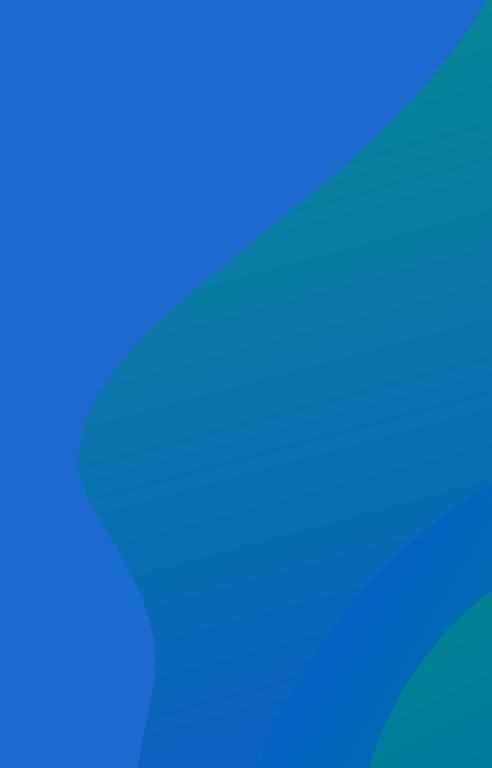
Reproduce this background procedurally as a Shadertoy shader.

```glsl
// Flat layered backdrop: a blue field, a flowing teal-to-blue wave and two
// discs rising from the lower right corner. The wave edge is a cubic Hermite
// curve x(y); every layer is a linear colour ramp cut by a signed distance.

const vec3 FIELD_BLUE = vec3(0.104, 0.414, 0.806);
const vec3 WAVE_TEAL  = vec3(0.032, 0.530, 0.588);
const vec3 WAVE_BLUE  = vec3(0.032, 0.384, 0.745);
const vec3 DISC_BLUE  = vec3(0.010, 0.380, 0.750);
const vec3 DISC_CYAN  = vec3(0.008, 0.412, 0.706);
const vec3 CORE_GREEN = vec3(0.000, 0.510, 0.573);
const vec3 CORE_CYAN  = vec3(0.000, 0.471, 0.627);

// Wave edge knots from bottom to top: height, x, slope dx/dy
const int KNOTS = 7;
const vec3 EDGE[KNOTS] = vec3[KNOTS](
    vec3(0.000, 0.180,  0.10),
    vec3(0.141, 0.202,  0.00),
    vec3(0.329, 0.126, -0.62),
    vec3(0.398, 0.102,  0.00),
    vec3(0.583, 0.210,  1.05),
    vec3(0.740, 0.397,  1.20),
    vec3(1.000, 0.633,  0.55));

// Cubic Hermite interpolation between two knots
float hermite(vec3 a, vec3 b, float y) {
    float span = b.x - a.x;
    float t = clamp((y - a.x) / span, 0.0, 1.0);
    float s = 1.0 - t;
    return s * s * ((1.0 + 2.0 * t) * a.y + t * span * a.z)
         + t * t * ((1.0 + 2.0 * s) * b.y - s * span * b.z);
}

float waveEdge(float y) {
    float x = EDGE[0].y;
    for (int i = 0; i < KNOTS - 1; i++) {
        if (y >= EDGE[i].x) x = hermite(EDGE[i], EDGE[i + 1], y);
    }
    return x;
}

float disc(vec2 p, vec2 centre, float radius) {
    return length(p - centre) - radius;
}

// Linear colour ramp along the line from a to b
vec3 ramp(vec2 p, vec2 a, vec2 b, vec3 colA, vec3 colB) {
    vec2 axis = b - a;
    return mix(colA, colB, clamp(dot(p - a, axis) / dot(axis, axis), 0.0, 1.0));
}

// Antialiased coverage, one pixel wide, of the region where d < 0
float cover(float d) {
    float pixel = max(length(vec2(dFdx(d), dFdy(d))), 1e-6);
    return clamp(0.5 - d / pixel, 0.0, 1.0);
}

void mainImage(out vec4 fragColor, in vec2 fragCoord) {
    vec2 p = fragCoord / iResolution.y; // units of canvas height

    // Colour of each layer
    vec3 wave = ramp(p, vec2(0.641, 1.000), vec2(0.860, 0.187), WAVE_TEAL, WAVE_BLUE);
    vec3 ring = ramp(p, vec2(0.521, 0.284), vec2(0.621, 0.224), DISC_BLUE, DISC_CYAN);
    vec3 core = ramp(p, vec2(0.586, 0.167), vec2(0.664, 0.012), CORE_GREEN, CORE_CYAN);

    // Stack the layers from back to front
    vec3 col = FIELD_BLUE;
    col = mix(col, wave, cover(waveEdge(p.y) - p.x));
    col = mix(col, ring, cover(disc(p, vec2(1.013, -0.247), 0.721)));
    col = mix(col, core, cover(disc(p, vec2(0.919, -0.132), 0.458)));

    fragColor = vec4(col, 1.0);
}
```
